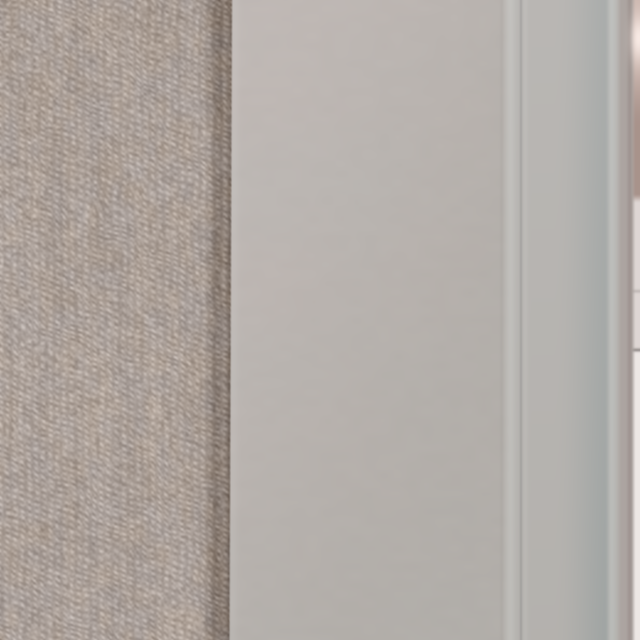
Write a WebGL 2 fragment shader that draws this texture.

```glsl
#version 300 es
precision highp float;
// Woven wall fabric beside a smooth painted frame with moulded vertical ridges.
// Soft vertical profiles shade the frame; staggered slanted stitches and
// layered value noise make the cloth, and a narrow bright opening ends the right.
uniform vec2 u_resolution;
out vec4 fragColor;

float hash(vec2 p) {
  vec3 q = fract(vec3(p.xyx) * 0.1031);
  q += dot(q, q.yzx + 33.33);
  return fract((q.x + q.y) * q.z);
}

float noise(vec2 p) {
  vec2 i = floor(p), f = fract(p);
  f = f * f * (3.0 - 2.0 * f);
  return mix(mix(hash(i), hash(i + vec2(1, 0)), f.x),
             mix(hash(i + vec2(0, 1)), hash(i + vec2(1, 1)), f.x), f.y);
}

float fbm(vec2 p) {
  float sum = 0.0, amp = 0.5;
  for (int i = 0; i < 4; i++) {
    sum += amp * noise(p);
    p = p * 2.03 + 7.1;
    amp *= 0.5;
  }
  return sum;
}

// Soft vertical or horizontal line centred on c
float ridge(float x, float c, float w) {
  float d = (x - c) / w;
  return exp(-d * d);
}

// Soft step of half width w
float edge(float x, float c, float w) {
  return smoothstep(c - w, c + w, x);
}

// Cloth: slanted stitches in columns, with thread and tone variation
vec3 fabric(vec2 p, float seam) {
  vec2 warp = vec2(noise(p * vec2(30.0, 22.0)), noise(p * 26.0 + 9.0)) - 0.5;
  vec2 q = p * vec2(88.0, 102.0) + warp * vec2(0.5, 1.1);
  float column = cos(6.2832 * q.x);
  float stitch = cos(6.2832 * (q.y + q.x * 0.5));
  float fibre = noise(vec2(q.x * 1.7, q.y * 1.7 + q.x * 0.9)) - 0.5;
  float grain = noise(p * 260.0) - 0.5;
  float streak = noise(vec2(p.x * 75.0, p.y * 3.0)) - 0.5;
  float tone = fbm(p * vec2(9.0, 5.0)) - 0.47;
  float light = 0.016 * column + 0.028 * stitch + 0.018 * column * stitch
              + 0.085 * fibre + 0.06 * grain + 0.035 * streak + 0.04 * tone;
  vec3 cloth = vec3(0.667, 0.622, 0.592) + light * vec3(1.0, 1.02, 1.03);
  cloth += vec3(-0.008, 0.0, 0.012) * (noise(p * vec2(55.0, 30.0)) - 0.5) * 2.0;
  // Shadow gathering in the fold next to the frame
  float fold = edge(p.x, seam - 0.031, 0.013);
  cloth -= vec3(0.145, 0.15, 0.155) * fold;
  cloth += vec3(0.05) * ridge(p.x, seam - 0.012, 0.005);
  cloth -= vec3(0.07) * edge(p.x, seam - 0.002, 0.004);
  return cloth;
}

// Painted frame: broad panel, double bead, cool return and outer lip
vec3 frame(vec2 p, float seam) {
  vec3 warmLight = vec3(0.748, 0.722, 0.708);
  vec3 coolGrey = vec3(0.698, 0.682, 0.664);
  float fall = clamp((p.x - seam) * 1.05 + (1.0 - p.y) * 0.55, 0.0, 1.0);
  vec3 c = mix(warmLight, coolGrey, smoothstep(0.0, 0.85, fall));
  c += vec3(0.016, 0.019, 0.02) * ridge(p.x, seam + 0.004, 0.008);
  c += vec3(0.012, -0.002, -0.002) * (fbm(p * 7.0) - 0.47);
  c += 0.008 * (noise(p * vec2(45.0, 70.0)) - 0.5);

  vec3 side = mix(vec3(0.705, 0.695, 0.680), vec3(0.725, 0.715, 0.703), p.y);
  c = mix(c, side, edge(p.x, 0.792, 0.012));
  c += vec3(0.040, 0.045, 0.045) * ridge(p.x, 0.797, 0.008);
  c -= 0.018 * ridge(p.x, 0.784, 0.003);
  c -= vec3(0.065, 0.062, 0.058) * ridge(p.x, 0.814, 0.0022);
  c += 0.020 * ridge(p.x, 0.821, 0.004);

  float cool = edge(p.x, 0.915, 0.05) * (1.0 - edge(p.x, 0.950, 0.005));
  c -= vec3(0.085, 0.055, 0.045) * cool * mix(1.0, 0.75, p.y);
  c += vec3(0.022, 0.035, 0.038) * ridge(p.x, 0.956, 0.006);
  c = mix(c, vec3(0.675, 0.645, 0.630), edge(p.x, 0.967, 0.005));
  c -= vec3(0.05, 0.06, 0.06) * ridge(p.x, 0.984, 0.004);
  return c;
}

// Bright strip past the frame, stacked from bottom to top
vec3 opening(vec2 p) {
  vec3 c = mix(vec3(0.93, 0.905, 0.895), vec3(0.87, 0.84, 0.83), edge(p.y, 0.453, 0.004));
  c = mix(c, vec3(0.66, 0.575, 0.545), edge(p.y, 0.69, 0.008));
  c = mix(c, vec3(0.80, 0.72, 0.69), edge(p.y, 0.86, 0.06));
  c -= 0.28 * ridge(p.y, 0.453, 0.003);
  c -= 0.10 * ridge(p.y, 0.545, 0.003);
  return c;
}

void main() {
  vec2 p = gl_FragCoord.xy / u_resolution;
  float seam = 0.3585 + 0.004 * p.y;
  float soft = 0.7 / u_resolution.x + 0.0012;
  vec3 c = mix(fabric(p, seam), frame(p, seam), edge(p.x, seam, soft));
  c = mix(c, opening(p), edge(p.x, 0.990, 0.004));
  // Warm glint at the upper right
  float glint = ridge(p.x, 0.998, 0.012) * ridge(p.y, 0.94, 0.035);
  c = mix(c, vec3(1.0, 0.95, 0.93), 0.85 * glint);
  fragColor = vec4(clamp(c, 0.0, 1.0), 1.0);
}
```
